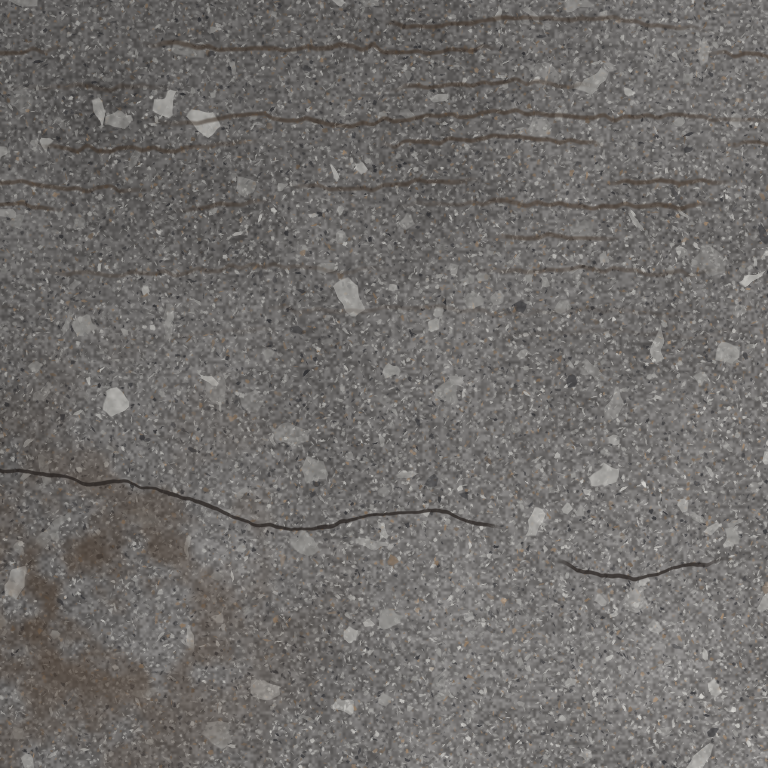
Write a three.js fragment shader that draws this texture.

```glsl
#define MATRIX_COLOR vec3(0.432, 0.424, 0.419)
#define PALE_STONE vec3(0.68, 0.675, 0.66)
#define TAN_STONE vec3(0.56, 0.47, 0.38)
#define DARK_STONE vec3(0.20, 0.20, 0.21)
#define STAIN_COLOR vec3(0.31, 0.25, 0.20)
#define EDGE 0.0011
#define GRIT 0.19
#define MOTTLE 0.13
#define GROOVE_ROWS 24.0
#define CRACK_WIDTH 0.0011

varying vec2 vUv;

float hash(vec2 p) {
  return fract(sin(dot(p, vec2(127.1, 311.7))) * 43758.5);
}

float noise(vec2 p) {
  vec2 i = floor(p);
  vec2 f = fract(p);
  f = f * f * (3.0 - 2.0 * f);
  return mix(mix(hash(i), hash(i + vec2(1.0, 0.0)), f.x),
             mix(hash(i + vec2(0.0, 1.0)), hash(i + 1.0), f.x), f.y);
}

float fbm(vec2 p) {
  float sum = 0.0;
  float weight = 0.5;
  for (int i = 0; i < 4; i++) {
    sum += weight * noise(p);
    p = p * 2.03 + 17.3;
    weight *= 0.5;
  }
  return sum / 0.9375;
}

// Signed distance to an angular chip with random facets
float chipDistance(vec2 p, vec2 id, float radius, float stretch) {
  float turn = 6.2832 * hash(id + 3.1);
  float c = cos(turn);
  float s = sin(turn);
  p = vec2(c * p.x + s * p.y, c * p.y - s * p.x);
  p *= vec2(1.0 / stretch, stretch);
  float d = -radius;
  for (int i = 0; i < 6; i++) {
    float k = float(i);
    float a = 1.0472 * (k + 0.6 * hash(id + k * 1.7));
    float facet = radius * mix(0.6, 1.1, hash(id + k * 2.3 + 9.0));
    d = max(d, dot(p, vec2(cos(a), sin(a))) - facet);
  }
  return d;
}

// One layer of chips; radius is in cells, tinted is the share of tan and dark
vec3 scatter(vec3 color, vec2 uv, float cells, float radius, float density,
             float tinted, float opacity) {
  vec2 p = uv * cells;
  vec2 rough = vec2(noise(p * 5.0), noise(p * 5.0 + 41.0)) - 0.5;
  for (int y = -1; y <= 1; y++) {
    for (int x = -1; x <= 1; x++) {
      vec2 cell = floor(p) + vec2(float(x), float(y));
      vec2 id = cell + cells * 0.37;
      if (hash(id) > density) continue;
      vec2 center = cell + vec2(hash(id + 5.3), hash(id + 7.9));
      float size = radius * mix(0.45, 1.15, hash(id + 11.3));
      float stretch = mix(1.0, 2.0, pow(hash(id + 13.7), 2.5));
      float d = chipDistance(p - center + rough * radius * 0.5, id, size, stretch);
      float soft = EDGE * cells;
      float cover = 1.0 - smoothstep(-soft, soft, d);

      float kind = hash(id + 19.1);
      vec3 stone = PALE_STONE * mix(0.84, 1.14, hash(id + 23.9));
      stone = kind < tinted ? TAN_STONE * mix(0.75, 1.15, hash(id + 29.3)) : stone;
      stone = kind < tinted * 0.55 ? DARK_STONE : stone;
      stone *= 0.9 + 0.2 * noise(uv * 130.0);
      float fade = opacity * mix(0.35, 1.0, hash(id + 31.7));
      color = mix(color, stone, cover * fade);
    }
  }
  return color;
}

// Broken horizontal scrape lines, strongest near the top
float grooves(vec2 uv) {
  float y = uv.y * GROOVE_ROWS + 0.5 * (noise(vec2(uv.x * 9.0, uv.y * 5.0)) - 0.5)
          + 0.2 * noise(uv * vec2(70.0, 20.0));
  float row = floor(y);
  float offset = abs(fract(y) - mix(0.3, 0.7, hash(vec2(row, 2.0))));
  float broken = smoothstep(0.42, 0.7, noise(vec2(uv.x * 7.0, row * 3.7)));
  float line = 1.0 - smoothstep(0.02, 0.11, offset);
  return line * broken * smoothstep(0.5, 0.75, uv.y);
}

// Thin wandering crack that fades out in places
float crack(vec2 uv) {
  float path = mix(0.388, 0.25, uv.x)
             - 0.025 * cos(14.3 * (uv.x - 0.35)) * smoothstep(0.1, 0.35, uv.x)
             + 0.016 * (fbm(vec2(uv.x * 26.0, 4.0)) - 0.5);
  float width = CRACK_WIDTH * mix(0.5, 1.6, noise(vec2(uv.x * 45.0, 8.0)));
  float line = 1.0 - smoothstep(width, width + 2.0 * EDGE, abs(uv.y - path));
  float gap = smoothstep(0.63, 0.66, uv.x) - smoothstep(0.72, 0.75, uv.x);
  return line * (1.0 - gap) * (1.0 - smoothstep(0.9, 0.96, uv.x));
}

void main() {
  vec2 uv = vUv;

  // Cement matrix with grit and cloudy patches
  float cloud = fbm(uv * 7.0) - 0.5;
  vec3 color = MATRIX_COLOR + MOTTLE * cloud + GRIT * (noise(uv * 250.0) - 0.5);

  // Aggregate, from sand to broken stone
  color = scatter(color, uv, 185.0, 0.34, 0.55, 0.32, 0.75);
  color = scatter(color, uv, 105.0, 0.27, 0.48, 0.34, 0.9);
  color = scatter(color, uv, 56.0, 0.20, 0.34, 0.30, 0.9);
  color = scatter(color, uv, 29.0, 0.23, 0.22, 0.08, 0.75);
  color = scatter(color, uv, 14.0, 0.24, 0.32, 0.03, 0.8);

  // Rusty stain, scrapes and crack
  float stain = exp(-22.0 * dot(uv - vec2(0.11, 0.21), uv - vec2(0.11, 0.21)));
  stain *= smoothstep(0.4, 0.72, fbm(uv * 18.0 + 5.0));
  color = mix(color, STAIN_COLOR, 0.65 * stain);
  color = mix(color, STAIN_COLOR * 0.9, 0.6 * grooves(uv));
  color = mix(color, vec3(0.17, 0.15, 0.14), 0.8 * crack(uv));

  // Light falls off toward the upper left
  float light = mix(0.83, 1.12, 0.5 * (uv.x + 1.0 - uv.y));
  gl_FragColor = vec4(color * light, 1.0);
}
```
